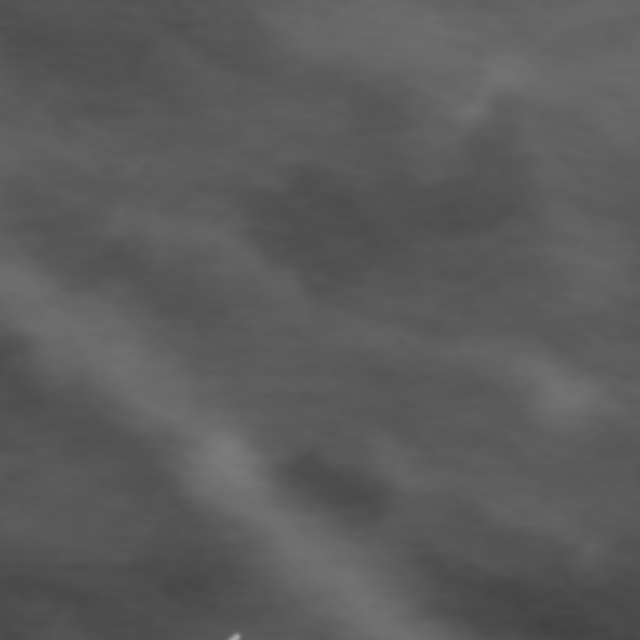
Write a Shadertoy shader that draws this texture.

```glsl
const float BASE_GREY = 0.347;
const vec3 SPECK_COLOR = vec3(0.66);

float hash(vec2 cell) {
    vec3 p = fract(vec3(cell.xyx) * 0.1031);
    p += dot(p, p.yzx + 33.33);
    return fract((p.x + p.y) * p.z);
}

float valueNoise(vec2 p) {
    vec2 cell = floor(p);
    vec2 f = fract(p);
    f = f * f * f * (f * (f * 6.0 - 15.0) + 10.0);
    float low = mix(hash(cell), hash(cell + vec2(1, 0)), f.x);
    float high = mix(hash(cell + vec2(0, 1)), hash(cell + vec2(1, 1)), f.x);
    return mix(low, high, f.y);
}

// Layered noise, centred on zero
float cloudNoise(vec2 p, int octaves) {
    float sum = 0.0;
    float amplitude = 0.5;
    for (int i = 0; i < octaves; i++) {
        sum += amplitude * (valueNoise(p) - 0.5);
        p = mat2(1.6, 1.1, -1.1, 1.6) * p + 17.3;
        amplitude *= 0.5;
    }
    return sum;
}

vec2 rotate(vec2 p, float angle) {
    float c = cos(angle);
    float s = sin(angle);
    return vec2(c * p.x + s * p.y, c * p.y - s * p.x);
}

// Soft streak between two points
float wisp(vec2 p, vec2 a, vec2 b, float width) {
    vec2 along = b - a;
    float t = clamp(dot(p - a, along) / dot(along, along), 0.0, 1.0);
    float d = length(p - a - along * t) / width;
    return exp(-d * d);
}

// Broad diagonal drifts of light haze
float brightHaze(vec2 p) {
    float bend = 0.018 * sin(p.x * 13.0 + 0.6) + 0.008 * sin(p.x * 29.0);
    vec2 q = p + vec2(0.0, bend);
    float haze = 0.075 * wisp(q, vec2(-0.1, 0.67), vec2(0.37, 0.28), 0.062);
    haze += 0.085 * wisp(q, vec2(0.40, 0.25), vec2(0.72, -0.05), 0.075);
    haze += 0.035 * wisp(q, vec2(0.17, 0.66), vec2(0.90, 0.37), 0.035);
    haze += 0.040 * wisp(q, vec2(0.88, 0.39), vec2(1.10, 0.37), 0.060);
    haze += 0.037 * wisp(q, vec2(0.62, 0.27), vec2(0.92, 0.16), 0.032);
    haze += 0.060 * wisp(q, vec2(0.50, 0.99), vec2(1.05, 0.89), 0.100);
    haze += 0.045 * wisp(q, vec2(0.66, 0.80), vec2(0.80, 0.86), 0.050);
    haze += 0.035 * wisp(q, vec2(0.86, 0.74), vec2(0.93, 0.58), 0.070);
    haze += 0.028 * wisp(q, vec2(-0.1, 0.80), vec2(0.33, 0.72), 0.075);
    return haze;
}

// Dim hollows between the drifts
float darkHollows(vec2 p) {
    float shade = 0.070 * wisp(p, vec2(0.48, 0.26), vec2(0.59, 0.22), 0.035);
    shade += 0.060 * wisp(p, vec2(0.00, 0.08), vec2(0.28, 0.06), 0.090);
    shade += 0.065 * wisp(p, vec2(0.76, 0.06), vec2(1.05, 0.02), 0.100);
    shade += 0.035 * wisp(p, vec2(0.03, 0.42), vec2(0.25, 0.30), 0.055);
    shade += 0.026 * wisp(p, vec2(0.50, 0.62), vec2(0.80, 0.69), 0.090);
    shade += 0.025 * wisp(p, vec2(0.05, 0.98), vec2(0.20, 0.93), 0.080);
    return shade;
}

void mainImage(out vec4 fragColor, in vec2 fragCoord) {
    vec2 uv = fragCoord / iResolution.xy;

    // Ragged edges for the haze
    vec2 warp = vec2(cloudNoise(uv * 6.0, 4), cloudNoise(uv * 6.0 + 41.0, 4));
    vec2 p = uv + warp * vec2(0.10, 0.08);
    float grey = BASE_GREY + brightHaze(p) - darkHollows(p);

    // Slanted smoke and fine sideways mottling
    vec2 slanted = rotate(p, -0.45);
    grey += 0.065 * cloudNoise(slanted * vec2(5.0, 13.0), 4);
    grey += 0.035 * cloudNoise(uv * vec2(18.0, 42.0) + warp * 2.0, 3);
    grey += 0.012 * (valueNoise(uv * vec2(48.0, 115.0)) - 0.5);

    // Small glint on the lower edge
    float speck = wisp(uv, vec2(0.362, -0.002), vec2(0.370, 0.004), 0.006);
    fragColor = vec4(mix(vec3(grey), SPECK_COLOR, speck), 1.0);
}
```
